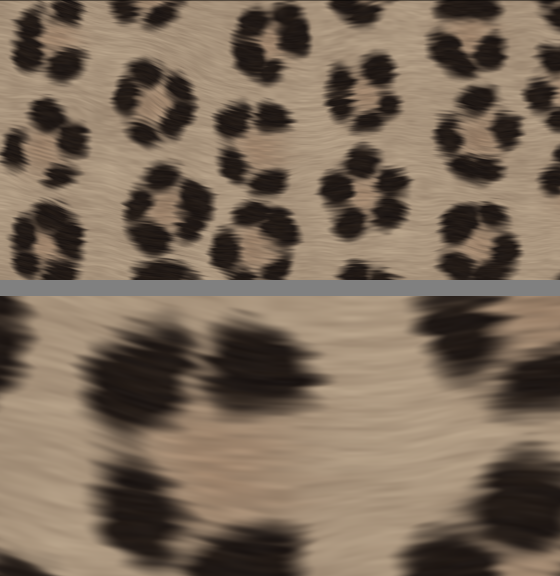
Top: the whole. Bottom: its middle third, enlarged.
This texture is drawn by a Shadertoy shader. Its source:

```glsl
float hash(vec2 p) {
    return fract(sin(dot(p, vec2(127.1, 311.7))) * 43758.5453);
}

vec2 hash2(vec2 p) {
    return vec2(hash(p), hash(p + 37.4));
}

float noise(vec2 p) {
    vec2 i = floor(p), f = fract(p);
    f = f * f * (3.0 - 2.0 * f);
    float low = mix(hash(i), hash(i + vec2(1, 0)), f.x);
    float high = mix(hash(i + vec2(0, 1)), hash(i + vec2(1, 1)), f.x);
    return mix(low, high, f.y);
}

vec2 rotate(vec2 p, float angle) {
    float c = cos(angle), s = sin(angle);
    return vec2(c * p.x + s * p.y, c * p.y - s * p.x);
}

float smoothMin(float a, float b, float k) {
    float h = max(k - abs(a - b), 0.0) / k;
    return min(a, b) - 0.25 * h * h * k;
}

float ellipse(vec2 p, vec2 radii) {
    return (length(p / radii) - 1.0) * min(radii.x, radii.y);
}

// Broken ring of blotches around the origin
float rosette(vec2 p, vec2 seed, float blotchSize) {
    const int BLOTCHES = 5;
    float dist = 1.0;
    float turn = 6.2832 * hash(seed + 5.1);
    vec2 ring = vec2(0.098, 0.118) * mix(0.88, 1.1, hash(seed + 8.6));
    for (int i = 0; i < BLOTCHES; i++) {
        vec2 key = seed + float(i) * vec2(3.17, 7.31);
        vec2 rnd = hash2(key);
        if (hash(key + 2.9) < 0.13) continue;
        float angle = turn + 6.2832 * (float(i) + 0.5 * (rnd.x - 0.5)) / float(BLOTCHES);
        vec2 center = ring * vec2(cos(angle), sin(angle));
        vec2 radii = blotchSize * mix(0.8, 1.2, rnd.y) * vec2(0.88, mix(1.0, 1.35, rnd.x));
        dist = smoothMin(dist, ellipse(rotate(p - center, angle), radii), 0.022);
    }
    return dist;
}

// x: distance to the nearest blotch, y: warm tint inside the rings
vec2 rosetteField(vec2 p, vec2 cellSize) {
    vec2 field = vec2(1.0, 0.0);
    vec2 home = floor(p / cellSize);
    for (int y = -1; y <= 1; y++)
    for (int x = -1; x <= 1; x++) {
        vec2 cell = home + vec2(x, y);
        vec2 jitter = 0.2 * (hash2(cell + 11.3) - 0.5);
        float stagger = 0.4 * (mod(cell.x, 2.0) - 0.5);
        vec2 center = (cell + 0.5 + jitter + vec2(0.0, stagger)) * cellSize;
        vec2 local = rotate(p - center, 0.5 * (hash(cell + 4.7) - 0.5));
        field.x = min(field.x, rosette(local, cell, 0.055));
        field.y = max(field.y, exp(-dot(local, local) / 0.009));
    }
    return field;
}

// Hair coordinates: x runs along the strands, y across them
vec2 combFur(vec2 p) {
    float sway = 0.13 * noise(p * vec2(2.2, 2.8)) + 0.03 * noise(p * 8.0);
    float lean = 0.14 * p.x - 0.13 * smoothstep(1.1, 2.0, p.x);
    return vec2(p.x, p.y + sway + lean);
}

float strands(vec2 hair, float fineness) {
    return noise(hair * fineness * vec2(0.16, 1.0));
}

void mainImage(out vec4 fragColor, in vec2 fragCoord) {
    vec2 p = fragCoord / iResolution.y;
    vec2 hair = combFur(p);
    float coarse = strands(hair, 70.0);
    float fine = strands(hair + 3.7, 145.0);
    float patches = noise(p * 5.0 + 9.0);

    // Blotches with wobbling, hairy outlines
    vec2 wobble = vec2(noise(p * 13.0), noise(p * 13.0 + 40.0)) - 0.5;
    vec2 tufts = vec2(coarse - 0.5, 0.25 * (fine - 0.5));
    vec2 field = rosetteField(p + 0.028 * wobble + 0.025 * tufts, vec2(0.375, 0.385));
    float edge = field.x + 0.011 * (fine - 0.5);
    float blotch = 1.0 - smoothstep(-0.019, 0.022, edge);

    // Pale coat, browner inside each ring
    const vec3 TAN = vec3(0.56, 0.48, 0.40);
    const vec3 CREAM = vec3(0.73, 0.65, 0.55);
    const vec3 RING_BROWN = vec3(0.56, 0.45, 0.36);
    float light = 0.1 + 0.35 * fine + 0.3 * coarse + 0.3 * patches;
    vec3 coat = mix(TAN, CREAM, light);
    coat = mix(coat, RING_BROWN * (0.88 + 0.28 * fine), 0.65 * field.y);

    // Near black hair with a faint brown sheen
    const vec3 SOOT = vec3(0.095, 0.073, 0.067);
    const vec3 SHEEN = vec3(0.18, 0.14, 0.11);
    vec3 darkHair = mix(SOOT, SHEEN, 0.5 * fine + 0.3 * coarse);

    vec3 color = mix(coat, darkHair, blotch);
    color += 0.025 * (strands(hair + 8.1, 230.0) - 0.5);

    // Thin shaded rim along the top
    color *= mix(0.5, 1.0, smoothstep(0.001, 0.006, 1.0 - p.y));
    fragColor = vec4(color, 1.0);
}
```
